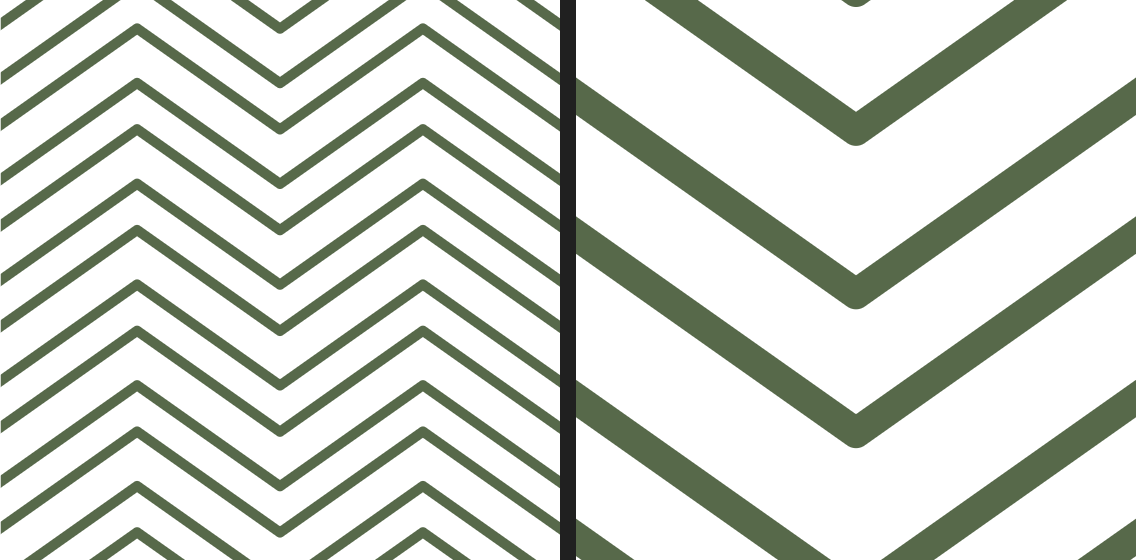
Left, the full canvas; right, a detail of the centre.
Give the GLSL for this pattern, as a Shadertoy shader.

```glsl
// Green chevron stripes with rounded corners, in unevenly spaced pairs on white.
#define PAPER      vec3(1.0)
#define INK        vec3(0.34, 0.41, 0.29)
#define PEAK       vec2(0.2448, 0.9492)  // one corner pointing up
#define HALF_WIDTH 0.2552                // peak to valley, across
#define RISE       0.1803                // peak to valley, down
#define PERIOD     0.17995               // height of one pair of stripes
#define PAIR_GAP   0.0973                // first to second stripe of a pair
#define STROKE     0.0091                // half the line width
#define MARGIN     0.0013                // bare strip at the left edge

float segmentDistance(vec2 p, vec2 a, vec2 b) {
    vec2 ab = b - a;
    float t = clamp(dot(p - a, ab) / dot(ab, ab), 0.0, 1.0);
    return length(p - a - ab * t);
}

// Distance to a stack of zigzags, one per PERIOD, each lowered by drop.
float zigzagDistance(vec2 p, float drop) {
    p -= PEAK;
    // Fold mirrored arms onto one falling arm.
    float wave = 2.0 * HALF_WIDTH;
    float x = abs(p.x - wave * round(p.x / wave));
    // Repeat along y, measured from the sloping centre line.
    float slope = RISE / HALF_WIDTH;
    float y = p.y + drop + slope * x;
    y -= PERIOD * round(y / PERIOD);
    return segmentDistance(vec2(x, y - slope * x), vec2(0.0), vec2(HALF_WIDTH, -RISE));
}

void mainImage(out vec4 fragColor, in vec2 fragCoord) {
    vec2 p = fragCoord / iResolution.y;
    float pixel = 1.0 / iResolution.y;

    // Two stripes make up each pair.
    float d = min(zigzagDistance(p, 0.0), zigzagDistance(p, PAIR_GAP)) - STROKE;

    // Smooth coverage, clear of the margin.
    float ink = clamp(0.5 - d / pixel, 0.0, 1.0);
    ink *= clamp(0.5 + (p.x - MARGIN) / pixel, 0.0, 1.0);
    fragColor = vec4(mix(PAPER, INK, ink), 1.0);
}
```
